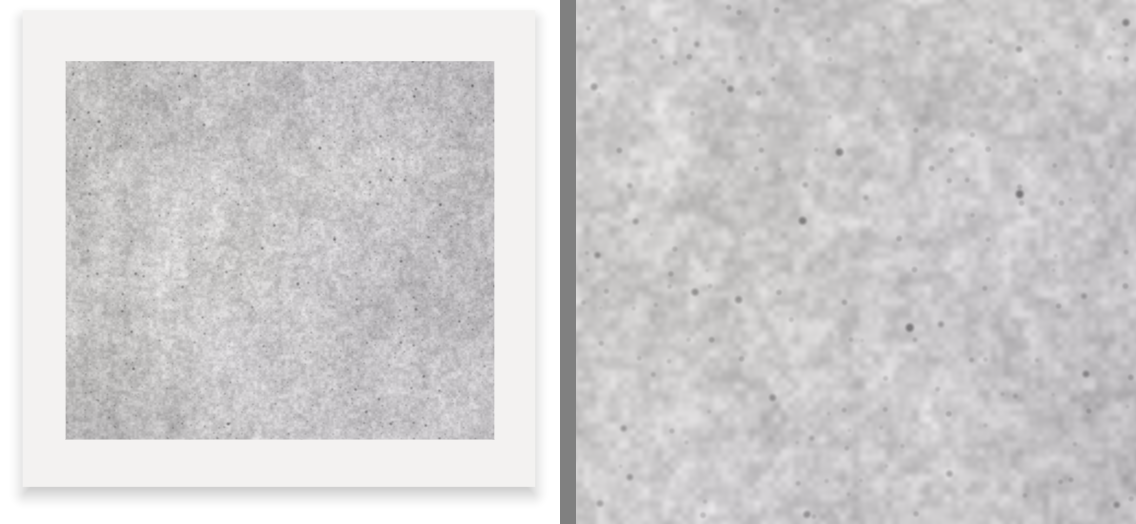
Left, the full canvas; right, a detail of the centre.
A WebGL 2 fragment shader for this texture:

```glsl
#version 300 es
precision highp float;
// Draws a pale mount on white with a soft drop shadow, framing a slab of
// grey concrete. The concrete sums wrapping value noise at several scales,
// then adds faint vertical streaks and small dark pits in jittered cells.

uniform vec2 u_resolution;
out vec4 fragColor;

const float ASPECT = 16.0 / 15.0;
const vec2 GRID = vec2(16.0, 15.0);   // square cells over the whole canvas

const vec3 PAPER = vec3(1.0);
const vec3 MOUNT = vec3(0.954, 0.950, 0.945);
const float CONCRETE = 0.768;

// Integer hash giving two values in 0..1
vec2 hash2(vec2 cell, uint seed) {
  uvec2 v = uvec2(cell) + uvec2(seed * 131u, seed * 977u);
  v = v * 1664525u + 1013904223u;
  v.x += v.y * 1664525u;
  v.y += v.x * 1664525u;
  v ^= v >> 16u;
  v.x += v.y * 1664525u;
  v.y += v.x * 1664525u;
  v ^= v >> 16u;
  return vec2(v >> 8u) / 16777216.0;
}

// Value noise in -0.5..0.5 that repeats after a whole number of cells
float wrapNoise(vec2 uv, vec2 cells, uint seed) {
  vec2 q = uv * cells;
  vec2 i = floor(q);
  vec2 f = q - i;
  f = f * f * (3.0 - 2.0 * f);
  vec2 a = mod(i, cells);
  vec2 b = mod(i + 1.0, cells);
  float low = mix(hash2(a, seed).x, hash2(vec2(b.x, a.y), seed).x, f.x);
  float high = mix(hash2(vec2(a.x, b.y), seed).x, hash2(b, seed).x, f.x);
  return mix(low, high, f.y) - 0.5;
}

// Signed distance to a rectangle
float boxDistance(vec2 p, vec2 centre, vec2 halfSize) {
  vec2 d = abs(p - centre) - halfSize;
  return length(max(d, 0.0)) + min(max(d.x, d.y), 0.0);
}

// Coverage of a shape whose edge is blurred by the given width
float fill(float distance, float blur) {
  return 1.0 - smoothstep(-blur, blur, distance);
}

// Round pits, at most one per cell; radius is a fraction of the cell
float pits(vec2 uv, vec2 cells, float share, float radius, float blur, uint seed) {
  vec2 q = uv * cells;
  vec2 cell = mod(floor(q), cells);
  vec2 centre = 0.25 + 0.5 * hash2(cell, seed);
  vec2 kind = hash2(cell, seed + 1u);
  float size = radius * mix(0.55, 1.0, kind.y);
  float pit = fill(length(fract(q) - centre) - size, blur * cells.y + 0.04);
  return pit * step(kind.x, share) * mix(0.4, 1.0, kind.y);
}

// Mottling from broad clouds down to fine grain
float mottle(vec2 uv) {
  vec2 bend = vec2(wrapNoise(uv, GRID * 2.0, 21u), wrapNoise(uv, GRID * 2.0, 22u));
  vec2 warped = uv + 0.03 * bend;
  float sum = 0.055 * wrapNoise(warped, vec2(6.0, 5.0), 1u);
  sum += 0.060 * wrapNoise(warped, GRID, 2u);
  sum += 0.050 * wrapNoise(warped, GRID * 2.0, 3u);
  sum += 0.055 * wrapNoise(warped, GRID * 4.0, 4u);
  sum += 0.095 * wrapNoise(uv + 0.004 * bend, GRID * 9.0, 5u);
  sum += 0.080 * wrapNoise(uv, GRID * 16.0, 6u);
  return sum;
}

vec3 concrete(vec2 uv, float pixel) {
  float tone = CONCRETE + mottle(uv);

  // Soft vertical streaks
  tone += 0.030 * wrapNoise(uv, vec2(80.0, 7.0), 7u);
  tone += 0.022 * wrapNoise(uv, vec2(28.0, 4.0), 8u);

  // Darker towards the rim
  vec2 fromCentre = (uv - 0.5) / 0.38;
  tone -= 0.022 * dot(fromCentre, fromCentre) - 0.010;

  // Scattered pits and fainter specks
  tone -= 0.30 * pits(uv, GRID * 3.0, 0.13, 0.11, pixel, 11u);
  tone -= 0.13 * pits(uv, GRID * 6.0, 0.16, 0.16, pixel, 14u);

  // Slight drift from warm at the left to violet at the right
  vec3 warm = vec3(0.004, -0.001, -0.005);
  vec3 violet = vec3(0.002, -0.006, 0.005);
  float drift = uv.x + 0.8 * wrapNoise(uv, vec2(7.0, 6.0), 9u);
  return tone + mix(warm, violet, smoothstep(0.1, 0.9, drift));
}

void main() {
  vec2 uv = gl_FragCoord.xy / u_resolution;
  vec2 p = uv * vec2(ASPECT, 1.0);
  float pixel = 1.0 / u_resolution.y;

  vec2 mountCentre = vec2(0.5313, 0.5257);
  vec2 mountHalf = vec2(0.4882, 0.4549);
  float mount = boxDistance(p, mountCentre, mountHalf);
  float shadow = boxDistance(p, mountCentre - vec2(0.0, 0.0167), mountHalf - 0.0055);
  float slab = boxDistance(p, vec2(0.5333, 0.5222), vec2(0.4083, 0.3611));

  vec3 colour = PAPER * (1.0 - 0.27 * fill(shadow, 0.035));
  colour = mix(colour, MOUNT, fill(mount, 0.8 * pixel));
  colour = mix(colour, concrete(uv, pixel), fill(slab, 0.8 * pixel));
  fragColor = vec4(colour, 1.0);
}
```
